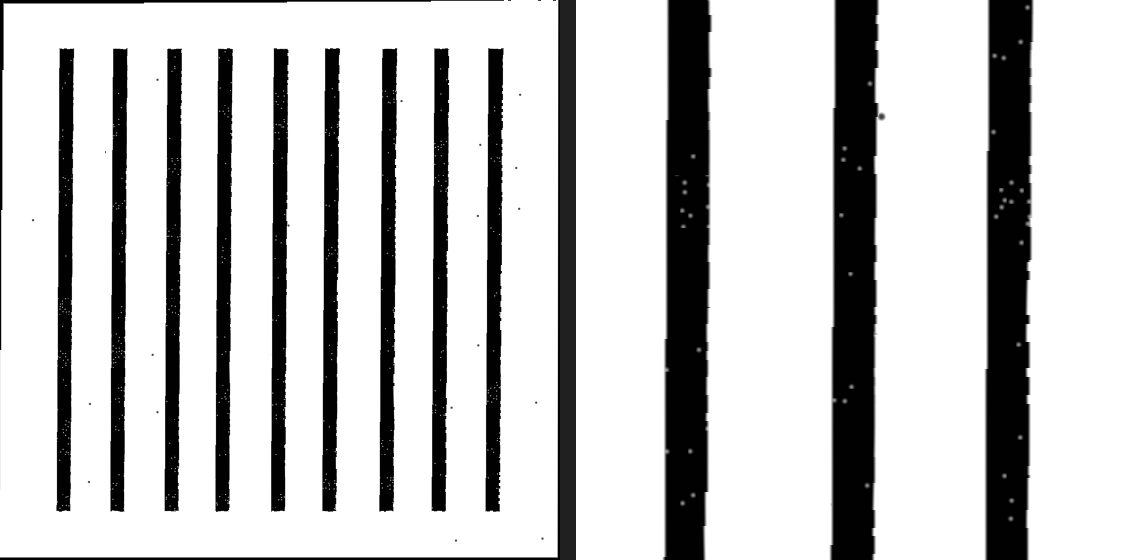
Left: the whole. Right: its middle third, enlarged.
This pattern is drawn by a WebGL 2 fragment shader. Its source:

```glsl
#version 300 es
precision highp float;
// Nine leaning black bars on white, with ragged edges, worn flecks, dust and a thin broken frame.

#define BARS 9.0
#define PITCH 0.0958
#define FIRST_X 0.1191
#define BAR_BOTTOM 0.0872
#define BAR_TOP 0.9128
#define LEAN 0.0068
#define STEP_HEIGHT 0.13
#define HALF_WIDTH 0.0122
#define RAGGED 0.0024
#define SOFTNESS 0.0013
#define INK_COLOR vec3(0.005)
#define PAPER_COLOR vec3(1.0)

uniform vec2 u_resolution;
out vec4 fragColor;

float hash(vec2 p) {
    p = fract(p * vec2(0.1031, 0.1137));
    p += dot(p, p.yx + 33.33);
    return fract((p.x + p.y) * p.x * 91.7);
}

// Coverage of a shape from its signed distance.
float coverage(float dist) {
    float soft = max(SOFTNESS, 0.7 / u_resolution.y);
    return 1.0 - smoothstep(-soft, soft, dist);
}

// Cellular dots: one jittered dot in a random share of the cells.
float dots(vec2 p, float cells, float chance, float radius) {
    vec2 id = floor(p * cells);
    vec2 jitter = vec2(hash(id + 17.3), hash(id + 51.9));
    vec2 center = (id + 0.25 + 0.5 * jitter) / cells;
    float present = step(hash(id + 5.1), chance);
    return present * coverage(length(p - center) - radius);
}

// Uneven spacing of the bars, as layered sines.
float spacingOffset(float bar) {
    float a = bar * 3.14159 / (BARS - 1.0);
    return -0.0015 * sin(a) + 0.00133 * sin(3.0 * a)
         + 0.00034 * sin(6.0 * a) - 0.0025 * sin(7.0 * a);
}

// Slanted edge broken into small vertical steps.
float steppedLean(float y, float phase) {
    float level = floor(y / STEP_HEIGHT + phase) + 0.5 - phase;
    return LEAN * (level * STEP_HEIGHT - BAR_TOP);
}

float barInk(vec2 p) {
    float bar = clamp(floor((p.x - FIRST_X + 0.003) / PITCH + 0.5), 0.0, BARS - 1.0);
    float side = bar / (BARS - 1.0);
    float center = FIRST_X + bar * PITCH + spacingOffset(bar);
    float halfWidth = HALF_WIDTH + 0.0006 * p.y + 0.0004 * side;

    // Left edge is stepped; right edge also has small teeth in patches.
    float left = center - halfWidth + steppedLean(p.y, hash(vec2(bar, 3.0)));
    float right = center + halfWidth + steppedLean(p.y, hash(vec2(bar, 8.0)));
    float patches = 0.5 + 0.3 * sin(p.y * 19.0 + bar * 2.3) + 0.2 * sin(p.y * 47.0 + bar);
    float tooth = step(0.55, hash(vec2(floor(p.y * 190.0), bar + 40.0)));
    right -= RAGGED * tooth * patches * mix(0.4, 1.0, side);

    // Rough ends.
    float column = floor(p.x * 200.0);
    float top = BAR_TOP + 0.002 * (hash(vec2(column, 71.0)) - 0.5);
    float bottom = BAR_BOTTOM + 0.002 * (hash(vec2(column, 93.0)) - 0.5);
    float dist = max(max(left - p.x, p.x - right), max(bottom - p.y, p.y - top));

    // Pale flecks gather in patches, mostly low on the left bars.
    float low = 1.0 - smoothstep(0.1, 0.3, p.y);
    float share = mix(0.2, 0.07, side) + 0.18 * low * (1.0 - side);
    share += 0.5 * step(p.y, BAR_BOTTOM + 0.03) * (1.0 - side);
    float worn = step(hash(vec2(bar + 20.0, floor(p.y * 32.0))), share);
    float flecks = dots(p, 200.0, 0.28 * worn + 0.004, 0.0011);
    return coverage(dist) * (1.0 - 0.6 * flecks);
}

// Thin frame that tapers in steps along the top and left.
float frameInk(vec2 p) {
    float topWidth = 0.0062 - 0.0016 * floor(p.x * 3.9);
    float gap = step(0.9, p.x) * step(0.45, hash(vec2(floor(p.x * 150.0), 12.0)));
    topWidth -= 0.003 * gap;
    float leftWidth = 0.0085 * (floor(p.y * 4.0 + 0.5) / 4.0 - 0.25);
    float rightWidth = 0.0042 - 0.0012 * p.y;
    float dist = min(1.0 - p.y - topWidth, p.y - 0.0045);
    dist = min(dist, min(p.x - leftWidth, 1.0 - p.x - rightWidth));
    return coverage(dist);
}

void main() {
    vec2 p = gl_FragCoord.xy / u_resolution;
    float dust = 0.75 * dots(p, 9.0, 0.08 + 0.24 * p.x, 0.0019);
    float ink = max(max(barInk(p), frameInk(p)), dust);
    fragColor = vec4(mix(PAPER_COLOR, INK_COLOR, ink), 1.0);
}
```
